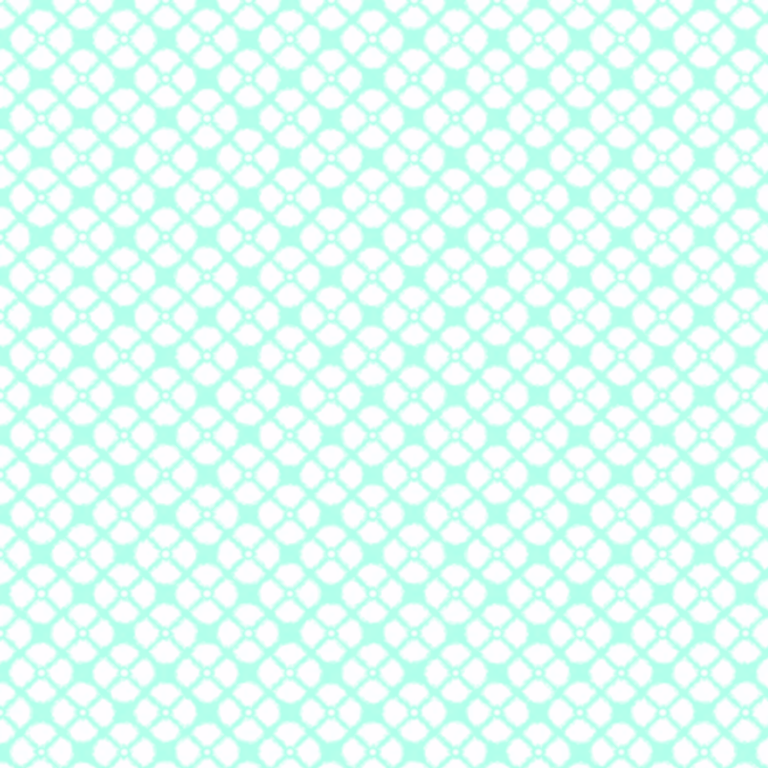
Give the GLSL for this pattern, as a three.js fragment shader.

```glsl
// Mint lattice of diagonal lines with white petals, ringed dots and solid stars.
varying vec2 vUv;

float hash(vec2 p) {
  vec3 q = fract(p.xyx * vec3(0.1031, 0.1030, 0.0973));
  q += dot(q, q.yzx + 33.33);
  return fract((q.x + q.y) * q.z);
}

float noise(vec2 p) {
  vec2 i = floor(p);
  vec2 f = fract(p);
  f *= f * (3.0 - 2.0 * f);
  return mix(mix(hash(i), hash(i + vec2(1.0, 0.0)), f.x),
             mix(hash(i + vec2(0.0, 1.0)), hash(i + 1.0), f.x), f.y);
}

// Petal lying between a dot at the origin and a star at (1, 0), for q.y >= 0.
float petalDistance(vec2 q, float grow) {
  float lines = max(q.y - q.x, q.x + q.y - 1.0) * 0.7071 + 0.065;
  float starEnd = length(q - vec2(0.37, 0.0)) - 0.375 - grow;
  float dotEnd = 0.175 - length(q);
  return max(lines, max(starEnd, dotEnd));
}

float softFill(float d, float blur) {
  return 1.0 - smoothstep(-blur, blur, d);
}

void main() {
  // One unit is the step from a dot to the neighbouring star.
  vec2 p = vUv * vec2(18.54, 19.39) - vec2(1.0, 18.4);

  // Diamond cell around each dot of the checkered lattice.
  vec2 diagonal = vec2(p.x + p.y, p.x - p.y) * 0.5;
  vec2 cell = floor(diagonal + 0.5);
  vec2 f = diagonal - cell;
  vec2 local = vec2(f.x + f.y, f.x - f.y);

  // Fold the four petals onto one, keeping an id for each.
  vec2 q = abs(local);
  bool upright = q.y > q.x;
  vec2 side = upright ? vec2(0.0, sign(local.y)) : vec2(sign(local.x), 0.0);
  if (upright) q = q.yx;

  // Slightly uneven edges and sizes.
  float rough = (noise(vUv * 230.0) - 0.5) * 0.05;
  float grow = (hash(cell * 3.0 + side + 90.0) - 0.5) * 0.035;
  float dotSize = 0.065 + 0.025 * hash(cell + 47.0);

  float petal = softFill(petalDistance(q, grow) + rough, 0.075);
  float bead = softFill(length(q) - dotSize, 0.05);

  vec3 mint = vec3(0.70, 1.0, 0.92);
  vec3 white = vec3(1.0, 0.992, 1.0);
  vec3 color = mix(mint, white, max(petal, bead * 0.92));

  // Faint mottling.
  color.r += (noise(vUv * 150.0 + 20.0) - 0.5) * 0.03;
  gl_FragColor = vec4(clamp(color, 0.0, 1.0), 1.0);
}
```
